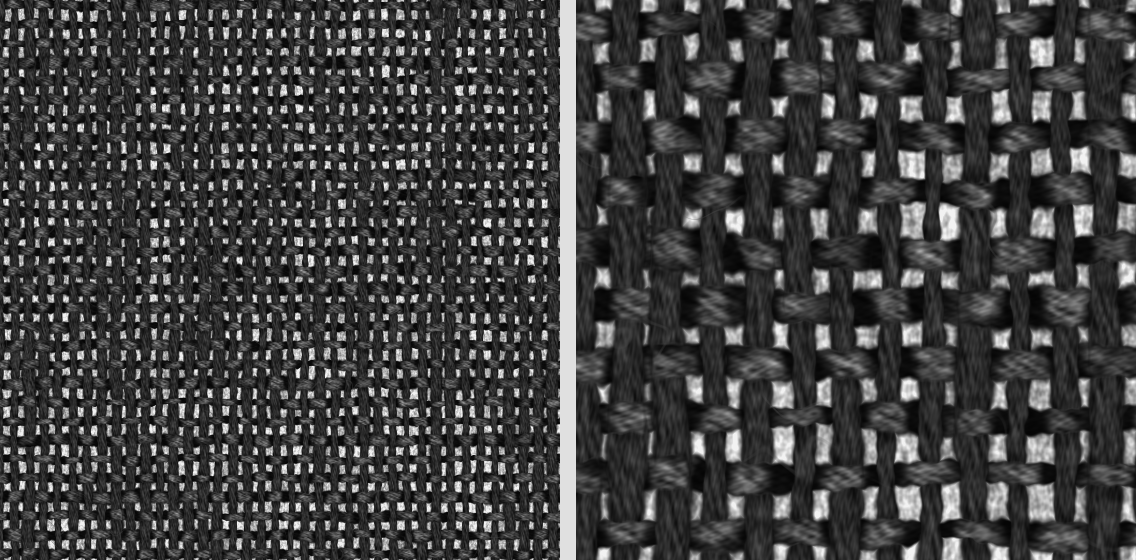
Left, the full canvas; right, a detail of the centre.
This texture is drawn by a Shadertoy shader. Its source:

```glsl
// Coarse dark burlap: a plain weave of 38.5 warp by 29.6 weft strands over a pale ground.
// Each strand wanders and swells with gradient noise, so the open holes vary in size;
// twisted fibre streaks, shadows and stray hairs roughen the surface.

float hash(vec2 p) {
    p = fract(p * vec2(0.1031, 0.1137));
    p += dot(p, p.yx + 33.33);
    return fract((p.x + p.y) * p.x * 7.31);
}

vec2 gradientAt(vec2 cell) {
    float angle = 6.2832 * hash(cell + 71.0);
    return vec2(cos(angle), sin(angle));
}

// Gradient noise, about -0.7 to 0.7
float noise(vec2 p) {
    vec2 i = floor(p), f = p - i;
    vec2 u = f * f * f * (f * (f * 6.0 - 15.0) + 10.0);
    vec2 e = vec2(1, 0);
    return mix(mix(dot(gradientAt(i), f), dot(gradientAt(i + e), f - e), u.x),
               mix(dot(gradientAt(i + e.yx), f - e.yx),
                   dot(gradientAt(i + 1.0), f - 1.0), u.x), u.y);
}

// Strands along q.y, one per unit of q.x.
// Returns coverage, rounded profile, and distance relative to the half width.
vec3 strands(vec2 q, float halfWidth, float seed) {
    float nearest = 9.0;
    for (int k = -1; k <= 1; k++) {
        float id = floor(q.x + 0.5) + float(k);
        float centre = id + 0.2 * noise(vec2(id * 3.7 + seed, q.y * 0.35));
        float swell = 1.0 + 0.6 * noise(vec2(id * 5.3 + seed, q.y * 0.4 + 9.0))
                    + 0.45 * (hash(vec2(id, seed)) - 0.5);
        nearest = min(nearest, abs(q.x - centre) / (halfWidth * swell));
    }
    return vec3(1.0 - smoothstep(0.85, 1.15, nearest),
                sqrt(max(0.0, 1.0 - nearest * nearest)), nearest);
}

// Streaks slanted along a twisted strand
float fibre(vec2 q) {
    return noise(vec2(q.x * 8.0 + q.y * 2.5, q.y * 2.0))
         + 0.6 * noise(vec2(q.x * 15.0 - q.y * 3.0, q.y * 4.0 + 40.0));
}

void mainImage(out vec4 fragColor, in vec2 fragCoord) {
    vec2 uv = fragCoord / iResolution.xy;
    vec2 p = uv * vec2(38.5, 29.6) + vec2(0.0, 29.67);
    vec2 frayed = p + 0.09 * vec2(noise(p * 3.1), noise(p * 3.3 + 50.0));

    // Denser patches of cloth close the holes
    float density = 1.0 + 0.3 * noise(uv * vec2(9.0, 6.0) + 3.0);
    vec3 warp = strands(frayed, 0.29 * density, 11.0);
    vec3 weft = strands(frayed.yx, 0.25 * density, 47.0);

    // Pale ground, shaded beside the strands
    float ground = 0.78 + 0.3 * noise(p * vec2(7.0, 3.0)) + 0.2 * noise(p * 11.0)
                 + 0.25 * (hash(floor(p)) - 0.5);
    ground *= mix(0.35, 1.0, smoothstep(0.95, 1.4, min(warp.z, weft.z)));

    // Alternating crossings: positive where the weft rides over the warp
    float crossing = cos(3.14159 * p.x) * cos(3.14159 * p.y);
    float lift = smoothstep(-0.35, 0.6, 0.6 * crossing + noise(p * 1.3 + 20.0));
    float warpShade = (0.07 + 0.11 * warp.y) * (1.0 + 0.9 * fibre(p));
    warpShade *= 1.0 - 0.3 * smoothstep(0.0, 0.8, crossing);
    float weftShade = mix(0.04, 0.34, lift) * (0.4 + 0.6 * weft.y);
    weftShade *= 1.0 + 0.9 * fibre(p.yx + 30.0);

    // Lay the lower strand, then the upper one
    float weftOnTop = smoothstep(0.1, 0.45, crossing);
    float shade = mix(ground, weftShade, weft.x);
    shade = mix(shade, warpShade, warp.x * (1.0 - weftOnTop * weft.x));

    // Stray hairs and fine grain
    vec2 bent = uv * 19.0 + 0.8 * noise(uv * 31.0);
    float hair = (1.0 - smoothstep(0.01, 0.05, abs(noise(bent))))
               * smoothstep(0.0, 0.35, noise(uv * 14.0 + 5.0));
    shade = mix(shade, 0.3, 0.35 * hair);
    shade *= 1.0 + 0.35 * noise(uv * 190.0);

    fragColor = vec4(vec3(clamp(shade, 0.02, 0.95)), 1.0);
}
```
